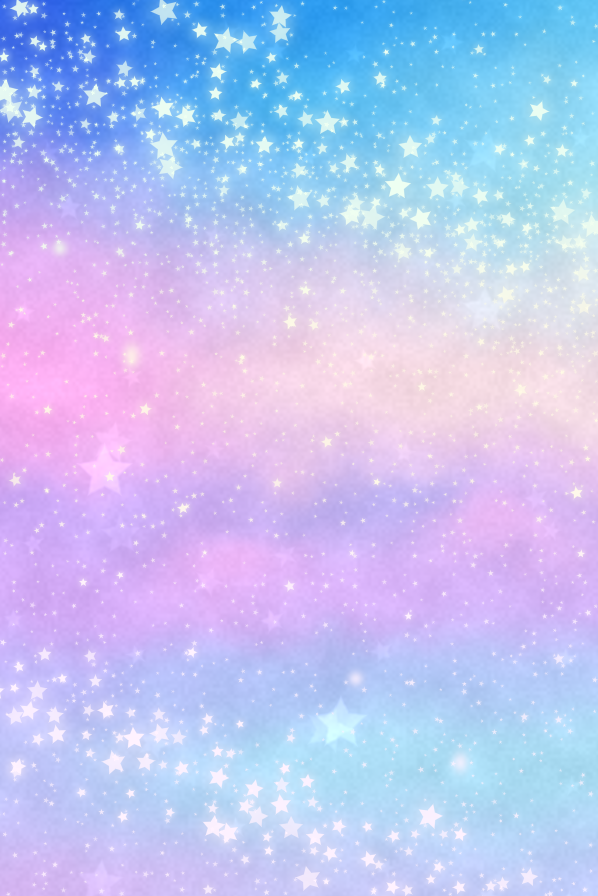
Give the GLSL for this background, as a WebGL 2 fragment shader.

```glsl
#version 300 es
// Pastel night sky: blended colour clouds with two diagonal drifts of glowing stars.
precision highp float;
uniform vec2 u_resolution;
out vec4 fragColor;

const float SECTOR = 1.2566371; // a fifth of a full turn

float hash(vec2 p) {
  vec3 q = fract(vec3(p.xyx) * 0.1031);
  q += dot(q, q.yzx + 33.33);
  return fract((q.x + q.y) * q.z);
}
float noise(vec2 p) {
  vec2 i = floor(p), f = fract(p);
  f = f * f * (3.0 - 2.0 * f);
  return mix(mix(hash(i), hash(i + vec2(1, 0)), f.x),
             mix(hash(i + vec2(0, 1)), hash(i + vec2(1, 1)), f.x), f.y);
}
float fbm(vec2 p) {
  float sum = 0.0, amp = 0.5;
  for (int i = 0; i < 4; i++) {
    sum += amp * noise(p);
    p = p * 2.03 + 17.0;
    amp *= 0.5;
  }
  return sum;
}

// Five-pointed star with a soft edge
float softStar(vec2 p, float radius, float blur) {
  float a = abs(mod(atan(p.x, -p.y) + 0.5 * SECTOR, SECTOR) - 0.5 * SECTOR);
  vec2 tip = vec2(radius, 0.0);
  vec2 notch = 0.5 * radius * vec2(cos(0.5 * SECTOR), sin(0.5 * SECTOR));
  vec2 edge = normalize(notch - tip);
  float d = dot(length(p) * vec2(cos(a), sin(a)) - tip, vec2(edge.y, -edge.x));
  return 1.0 - smoothstep(-blur, blur, d);
}
float glow(vec2 p, vec2 center, vec2 size) {
  vec2 d = (p - center) / size;
  return exp(-dot(d, d));
}
// Band: height at left, slope, spread above, spread below
float drift(vec2 p, vec4 band) {
  float d = p.y - band.x - band.y * p.x;
  d /= d < 0.0 ? band.z : band.w;
  return exp(-d * d);
}
// Scattered stars: x is the solid shape, y is the halo
vec2 starField(vec2 p, float cells, float seed, vec2 sizes, float chance, vec4 band, float blur) {
  vec2 result = vec2(0.0), home = floor(p * cells);
  for (int j = -1; j <= 1; j++)
  for (int i = -1; i <= 1; i++) {
    vec2 id = home + vec2(i, j), key = id + seed;
    vec2 center = (id + 0.5 + 0.7 * (vec2(hash(key), hash(key + 51.7)) - 0.5)) / cells;
    if (hash(key + 9.3) > chance * drift(center, band)) continue;
    float radius = mix(sizes.x, sizes.y, pow(hash(key + 27.1), 2.5));
    float turn = 0.8 * (hash(key + 71.9) - 0.5);
    vec2 d = p - center;
    vec2 r = mat2(cos(turn), sin(turn), -sin(turn), cos(turn)) * d;
    float light = mix(0.65, 1.0, hash(key + 83.0));
    result.x = max(result.x, light * softStar(r, radius, blur));
    result.y += light * exp(-dot(d, d) / (radius * radius * 1.6));
  }
  return result;
}

vec3 row(vec3 left, vec3 middle, vec3 right, float x) {
  return mix(mix(left, middle, smoothstep(0.0, 0.55, x)), right, smoothstep(0.45, 1.0, x));
}
// Colour rows from the top (t = 0) to the bottom (t = 1)
vec3 sky(float x, float t) {
  vec3 c = row(vec3(0.15, 0.35, 0.88), vec3(0.18, 0.62, 0.95), vec3(0.36, 0.76, 0.95), x);
  c = mix(c, row(vec3(0.34, 0.49, 0.95), vec3(0.30, 0.72, 0.95), vec3(0.55, 0.84, 0.96), x), smoothstep(0.0, 0.12, t));
  c = mix(c, row(vec3(0.72, 0.63, 0.95), vec3(0.54, 0.78, 0.95), vec3(0.65, 0.88, 0.94), x), smoothstep(0.11, 0.23, t));
  c = mix(c, row(vec3(0.90, 0.68, 0.95), vec3(0.83, 0.79, 0.93), vec3(0.83, 0.88, 0.92), x), smoothstep(0.21, 0.32, t));
  c = mix(c, row(vec3(0.98, 0.67, 0.94), vec3(0.95, 0.80, 0.92), vec3(0.94, 0.85, 0.90), x), smoothstep(0.31, 0.42, t));
  c = mix(c, row(vec3(0.94, 0.68, 0.95), vec3(0.90, 0.76, 0.94), vec3(0.90, 0.75, 0.94), x), smoothstep(0.44, 0.52, t));
  c = mix(c, row(vec3(0.80, 0.66, 0.97), vec3(0.78, 0.70, 0.96), vec3(0.82, 0.71, 0.96), x), smoothstep(0.50, 0.58, t));
  c = mix(c, row(vec3(0.84, 0.68, 0.98), vec3(0.85, 0.69, 0.97), vec3(0.82, 0.70, 0.97), x), smoothstep(0.58, 0.66, t));
  c = mix(c, row(vec3(0.74, 0.71, 0.97), vec3(0.69, 0.77, 0.97), vec3(0.70, 0.79, 0.97), x), smoothstep(0.67, 0.76, t));
  c = mix(c, row(vec3(0.74, 0.76, 0.97), vec3(0.67, 0.86, 0.96), vec3(0.67, 0.87, 0.96), x), smoothstep(0.75, 0.85, t));
  return mix(c, row(vec3(0.86, 0.73, 0.97), vec3(0.79, 0.78, 0.97), vec3(0.74, 0.79, 0.97), x), smoothstep(0.87, 1.0, t));
}

void main() {
  vec2 p = vec2(gl_FragCoord.x, u_resolution.y - gl_FragCoord.y) / u_resolution.x;
  float t = 1.0 - gl_FragCoord.y / u_resolution.y, blur = 0.7 / u_resolution.x;

  // Cloudy backdrop and broad patches of light
  vec2 warp = vec2(fbm(p * 6.0), fbm(p * 6.0 + 40.0)) - 0.47;
  vec3 color = sky(p.x + 0.25 * warp.x, t + 0.07 * warp.y);
  vec2 q = p + 0.14 * warp;
  color = mix(color, vec3(0.98, 0.88, 0.88), 0.6 * glow(q, vec2(0.73, 0.64), vec2(0.28, 0.13)));
  color = mix(color, vec3(0.70, 0.69, 0.96), 0.6 * glow(q, vec2(0.64, 0.83), vec2(0.17, 0.05)));
  color = mix(color, vec3(0.95, 0.70, 0.95), 0.7 * glow(q, vec2(0.40, 0.95), vec2(0.12, 0.07)));
  color = mix(color, vec3(0.95, 0.72, 0.95), 0.7 * glow(q, vec2(0.84, 0.90), vec2(0.13, 0.06)));
  color += 0.11 * (fbm(p * 14.0 + 8.0) - 0.47) + 0.03 * (noise(p * 170.0) - 0.5);

  // Large translucent stars and soft lights
  vec4 everywhere = vec4(0.75, 0.0, 9.0, 9.0);
  color += 0.05 * starField(p, 7.0, 13.0, vec2(0.015, 0.045), 0.4, everywhere, 0.003).x;
  color += 0.08 * (softStar(p - vec2(0.175, 0.79), 0.046, 0.003) + softStar(p - vec2(0.57, 1.21), 0.044, 0.003));
  float lights = glow(p, vec2(0.22, 0.595), vec2(0.014, 0.02)) + glow(p, vec2(0.10, 0.415), vec2(0.012))
    + glow(p, vec2(0.595, 1.135), vec2(0.012)) + glow(p, vec2(0.77, 1.275), vec2(0.013, 0.017));

  // Star drifts, stray stars and fine dust
  vec4 upper = vec4(0.15, 0.33, 0.20, 0.06), lower = vec4(1.14, 0.46, 0.07, 0.11);
  vec2 stars = starField(p, 23.0, 101.0, vec2(0.009, 0.024), 0.95, upper, blur)
    + starField(p, 24.0, 211.0, vec2(0.008, 0.022), 1.0, lower, blur)
    + starField(p, 18.0, 307.0, vec2(0.004, 0.012), 0.22, everywhere, blur);
  vec2 dust = starField(p, 60.0, 401.0, vec2(0.002, 0.005), 0.28, everywhere, blur)
    + starField(p, 65.0, 503.0, vec2(0.002, 0.006), 0.5, vec4(0.18, 0.30, 0.16, 0.20), blur);
  vec3 starColor = mix(vec3(0.93, 1.0, 0.95), vec3(1.0, 0.98, 0.90), smoothstep(0.2, 0.4, t));
  starColor = mix(starColor, vec3(1.0, 0.95, 1.0), smoothstep(0.5, 0.7, t));
  color = mix(color, starColor, clamp(0.36 * stars.y + 0.18 * dust.y + 0.75 * lights, 0.0, 0.8));
  color = mix(color, starColor, clamp(stars.x + 0.8 * dust.x, 0.0, 1.0));
  fragColor = vec4(clamp(color, 0.0, 1.0), 1.0);
}
```
